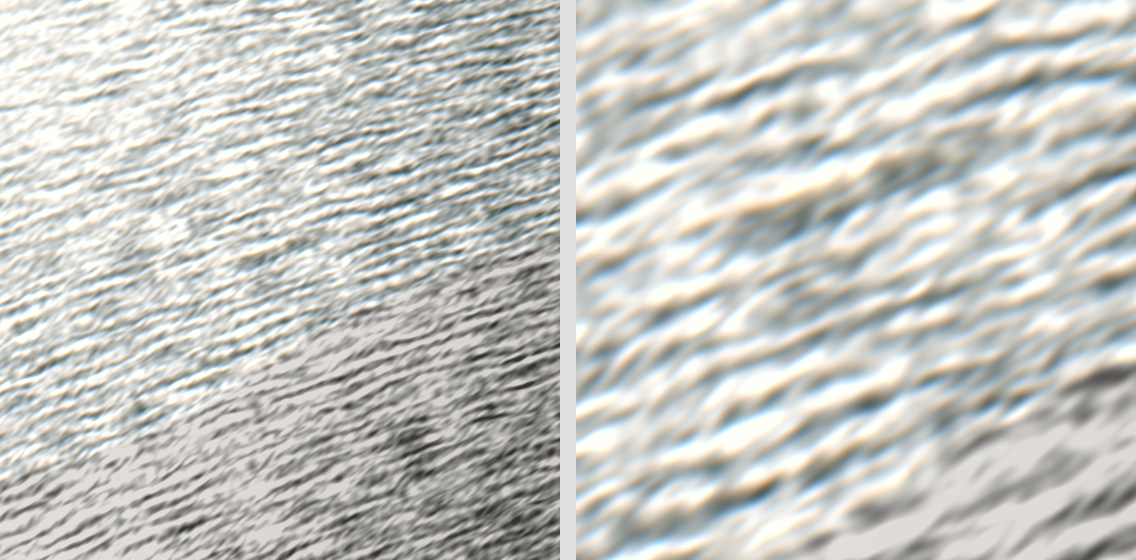
Left: the whole. Right: its middle third, enlarged.
Reproduce this texture procedurally as a WebGL 1 fragment shader.

```glsl
precision highp float;
uniform vec2 u_resolution;

const vec3 WARM_LIGHT = vec3(1.012, 1.0, 0.978);
const vec3 TEAL_SHADE = vec3(-0.07, 0.015, 0.025);
const float TAU = 6.2831853;

// Random gradient per cell
vec2 hash2(vec2 cell) {
  vec3 q = fract(cell.xyx * vec3(0.1031, 0.1030, 0.0973));
  q += dot(q, q.yzx + 33.33);
  return fract((q.xx + q.yz) * q.zy) * 2.0 - 1.0;
}

// Gradient noise, scaled to roughly -1..1
float noise(vec2 p) {
  vec2 i = floor(p);
  vec2 f = p - i;
  vec2 w = f * f * (3.0 - 2.0 * f);
  float a = dot(hash2(i), f);
  float b = dot(hash2(i + vec2(1.0, 0.0)), f - vec2(1.0, 0.0));
  float c = dot(hash2(i + vec2(0.0, 1.0)), f - vec2(0.0, 1.0));
  float d = dot(hash2(i + vec2(1.0, 1.0)), f - vec2(1.0, 1.0));
  return 1.7 * mix(mix(a, b, w.x), mix(c, d, w.x), w.y);
}

// Fan of slanted lines: x runs along the fibres, y across them
vec2 fibreSpace(vec2 uv) {
  float slope = mix(0.47, 0.27, uv.y);
  return vec2(uv.x + 0.35 * uv.y, uv.y - slope * uv.x);
}

// Ridges broken up by long strands and short skewed flecks
float relief(vec2 p, float drift, float strength) {
  float ridge = sin(TAU * (p.y / 0.029 + drift)) * strength;
  float strands = noise(p * vec2(13.0, 68.0) + 71.0);
  vec2 skewed = vec2(p.x, p.y - 0.22 * p.x);
  float flecks = noise(skewed * vec2(48.0, 125.0) + 113.0);
  return 0.65 * ridge + strands + 0.9 * flecks;
}

// Height of the fold between the glossy and the matt side
float foldHeight(float x) {
  float bend = 0.025 * sin(TAU * (x - 0.5));
  return 0.14 + 0.44 * x + bend;
}

vec3 glossySide(vec2 uv, vec3 bumps) {
  vec2 toGlare = uv - vec2(0.0, 1.0);
  float glare = exp(-5.0 * dot(toGlare, toGlare));
  float base = 0.80 + 0.15 * glare - 0.13 * smoothstep(0.4, 1.0, uv.x);
  float contrast = mix(0.29, 0.17, glare);
  vec3 tone = clamp(base + contrast * bumps, 0.22, 1.0);
  return tone + TEAL_SHADE * (1.0 - tone.g);
}

vec3 mattSide(vec2 uv, float bump) {
  float shade = smoothstep(0.25, 1.15, uv.x - 0.75 * uv.y + 0.15);
  float tone = mix(0.79, 0.49, shade) + 0.33 * bump;
  float plateau = mix(0.87, 0.80, shade);
  // Rounded limit keeps the light areas flat and their edges soft
  float t = clamp(0.5 + (plateau - tone) / 0.16, 0.0, 1.0);
  tone = mix(plateau, tone, t) - 0.04 * t * (1.0 - t);
  return vec3(max(tone, 0.2));
}

void main() {
  vec2 uv = gl_FragCoord.xy / u_resolution;
  vec2 p = fibreSpace(uv);

  // Broad variation shared by all colour channels
  p.y += 0.005 * noise(p * vec2(13.0, 24.0) + 3.0);
  float drift = 0.7 * noise(p * vec2(5.0, 11.0) + 17.0);
  float clumps = noise(p * vec2(7.0, 17.0) + 191.0);
  float strength = 0.6 - 0.4 * clumps;

  // Colour fringes from slightly shifted channels
  vec2 fringe = vec2(0.0005, 0.0015);
  float red = relief(p + fringe, drift, strength) + 0.3 * clumps;
  float blue = relief(p - fringe, drift, strength) + 0.3 * clumps;
  float middle = 0.5 * (red + blue);

  float side = uv.y - foldHeight(uv.x) + 0.007 * middle;
  float glossy = smoothstep(-0.009, 0.009, side);
  vec3 matt = mattSide(uv, middle);
  vec3 gloss = glossySide(uv, vec3(red, middle, blue));
  vec3 color = mix(matt, gloss, glossy);
  gl_FragColor = vec4(clamp(color * WARM_LIGHT, 0.0, 1.0), 1.0);
}
```
